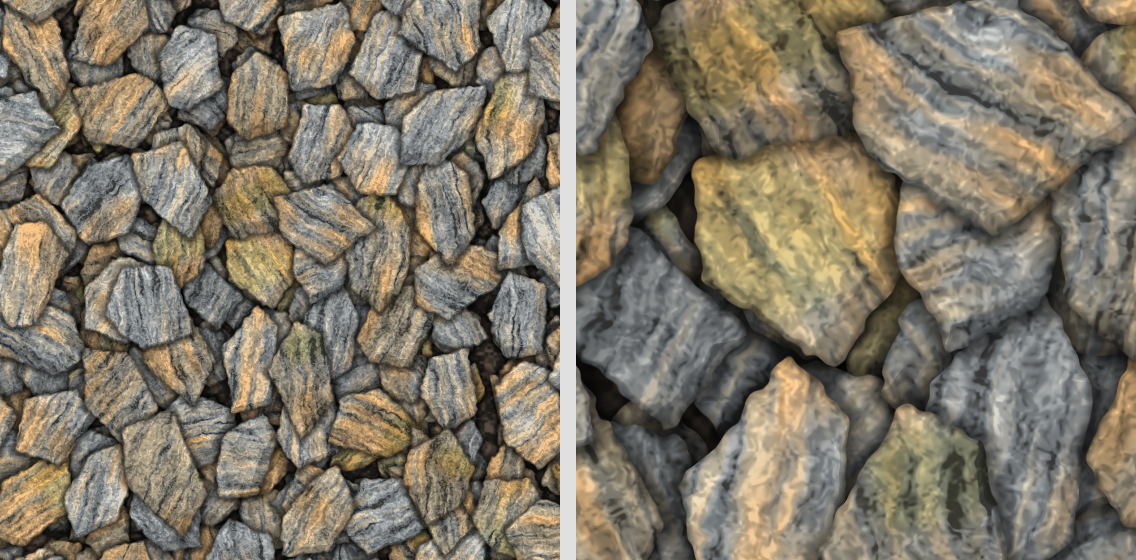
Left: the whole. Right: its middle third, enlarged.
Reproduce this texture procedurally as a Shadertoy shader.

```glsl
// A bed of broken, banded rock: angular stones are scattered on jittered grids
// and painted from the bottom layer up, each casting a soft contact shadow.
// Every stone is a bevelled convex polygon with straight mineral bands and grain.

const int LAYERS = 4;
const int MAX_SIDES = 6;
const float TAU = 6.2831853;
const vec2 CELL_FILL = vec2(0.092, 0.115);   // small stones in the gaps
const vec2 CELL_MAIN = vec2(0.122, 0.166);   // the main bed
const vec2 CELL_TOP = vec2(0.240, 0.270);    // large loose stones on top
const vec2 LIGHT_DIR = vec2(-0.45, 0.89);
const float SHADOW_WIDTH = 0.014;
const float SHADOW_FLOOR = 0.40;
const float CORNER_ROUND = 0.006;
const vec3 SOIL = vec3(0.12, 0.11, 0.095);
const vec3 LITTER = vec3(0.34, 0.29, 0.25);
const vec3 CHARCOAL = vec3(0.22, 0.215, 0.205);
const vec3 SLATE = vec3(0.45, 0.455, 0.455);
const vec3 ASH = vec3(0.625, 0.62, 0.605);
const vec3 PALE = vec3(0.83, 0.81, 0.775);
const vec3 WARM_TINT = vec3(1.06, 0.985, 0.85);
const vec3 RUST_TINT = vec3(1.07, 0.94, 0.79);
const vec3 MOSS_TINT = vec3(0.97, 0.97, 0.74);
const vec3 COOL_TINT = vec3(0.965, 1.0, 1.03);

vec3 hash3(vec2 p) {
    vec3 q = fract(vec3(p.xyx) * vec3(0.1031, 0.1030, 0.0973));
    q += dot(q, q.yxz + 33.33);
    return fract((q.xxy + q.yzz) * q.zyx);
}

float hash1(vec2 p) {
    vec3 q = fract(vec3(p.xyx) * 0.1031);
    q += dot(q, q.yzx + 33.33);
    return fract((q.x + q.y) * q.z);
}

float noise(vec2 p) {
    vec2 i = floor(p), f = fract(p);
    f = f * f * (3.0 - 2.0 * f);
    return mix(mix(hash1(i), hash1(i + vec2(1, 0)), f.x),
               mix(hash1(i + vec2(0, 1)), hash1(i + vec2(1, 1)), f.x), f.y);
}

mat2 rotation(float a) {
    float c = cos(a), s = sin(a);
    return mat2(c, s, -s, c);
}

// Signed distance to a random polygon; facet = (edge normal, 0 rim .. 1 flat top)
float stoneShape(vec2 p, vec2 halfSize, vec2 seed, out vec3 facet) {
    float sides = 5.0 + floor(hash1(seed + 7.7) * 1.99);
    float d = -1.0;
    facet = vec3(0.0, 0.0, 1.0);
    for (int k = 0; k < MAX_SIDES; k++) {
        if (float(k) >= sides) break;
        vec3 h = hash3(seed + float(k) * vec2(3.17, 5.31));
        float a = (float(k) + 0.45 * (h.x - 0.5)) * TAU / sides;
        vec2 n = vec2(cos(a), sin(a)) / halfSize;
        float len = length(n);
        float edge = (dot(p, n) - mix(0.80, 1.02, h.y)) / len;
        float bevel = -edge / mix(0.003, 0.026, h.z * h.z);
        if (bevel < facet.z) facet = vec3(n / len, max(bevel, 0.0));
        float blend = max(CORNER_ROUND - abs(d - edge), 0.0) / CORNER_ROUND;
        d = max(d, edge) + blend * blend * CORNER_ROUND * 0.25;
    }
    return d;
}

// Bands run along local y; traits = (tone, hue, band tilt)
vec3 stoneColor(vec2 p, vec2 seed, vec3 traits) {
    vec2 q = p + seed * 1.37;
    float broad = noise(q * 17.0);
    float patchy = noise(q * 45.0 + 9.0);
    float tilt = (traits.z - 0.5) * (traits.z > 0.85 ? 2.4 : 0.5);
    vec2 b = rotation(tilt) * p;
    b.x += 0.012 * (broad - 0.5) + 0.006 * (patchy - 0.5);
    b += seed * 0.73;
    float wide = noise(b * vec2(75.0, 7.0));
    float thin = noise(b * vec2(165.0, 15.0) + 5.0);
    float hair = noise(b * vec2(330.0, 60.0) + 11.0);
    float grain = noise(q * 390.0) + 0.8 * noise(q * 210.0) + 0.45 * noise(q * 105.0) - 1.12;

    float tone = 0.57 + 0.20 * (traits.x - 0.5) + 0.38 * (wide - 0.5)
               + 0.42 * (thin - 0.5) + 0.32 * (hair - 0.5)
               + 0.22 * (patchy - 0.5) + 0.34 * grain;
    tone -= 0.30 * smoothstep(0.30, 0.10, thin) * patchy;
    vec3 c = mix(CHARCOAL, SLATE, smoothstep(0.0, 0.36, tone));
    c = mix(c, ASH, smoothstep(0.34, 0.66, tone));
    c = mix(c, PALE, smoothstep(0.64, 1.0, tone));

    float stain = 0.40 * traits.y + 0.30 * broad + 0.40 * thin;
    c *= mix(COOL_TINT, WARM_TINT, smoothstep(0.35, 0.72, stain));
    float rust = smoothstep(0.60, 0.90, 0.5 * wide + 0.5 * broad + 0.2 * traits.y);
    c *= mix(vec3(1.0), RUST_TINT, rust);
    float moss = smoothstep(0.62, 0.85, noise(q * 13.0 + 40.0)) * step(0.6, traits.y);
    return c * mix(vec3(1.0), MOSS_TINT, 0.7 * moss);
}

void mainImage(out vec4 fragColor, in vec2 fragCoord) {
    vec2 p = fragCoord / iResolution.y;
    float pixel = 1.0 / iResolution.y;
    vec2 rough = p + 0.006 * (vec2(noise(p * 42.0), noise(p * 42.0 + 70.0)) - 0.5)
                   + 0.004 * (vec2(noise(p * 130.0), noise(p * 130.0 + 30.0)) - 0.5);

    // Dark soil with scraps of leaf litter
    float scraps = noise(rough * 55.0) * 0.6 + noise(p * 190.0) * 0.4;
    vec3 col = mix(SOIL, LITTER, smoothstep(0.35, 0.75, scraps));

    for (int layer = 0; layer < LAYERS; layer++) {
        bool top = layer == LAYERS - 1;
        vec2 cell = layer < 2 ? CELL_FILL : (top ? CELL_TOP : CELL_MAIN);
        vec2 origin = vec2(0.37, 0.61) * float(layer) + 4.0;
        vec2 g = (rough + origin) / cell;
        for (int i = -1; i <= 1; i++) {
            float column = floor(g.x) + float(i);
            float slide = hash1(vec2(column, float(layer) + 20.0));
            for (int j = -1; j <= 1; j++) {
                vec2 id = vec2(column, floor(g.y - slide) + float(j));
                vec2 seed = id + float(layer) * vec2(31.0, 57.0);
                vec3 place = hash3(seed + 0.5), size = hash3(seed + 91.3);
                if (top && size.z > 0.66) continue;
                vec2 center = id + vec2(0.5, 0.5 + slide) + 0.40 * (place.xy - 0.5);
                vec2 local = (g - center) * cell;
                vec2 halfSize = top ? mix(vec2(0.046, 0.076), vec2(0.070, 0.100), size.xy)
                                    : cell * mix(vec2(0.40, 0.44), vec2(0.56, 0.60), size.xy);
                if (length(local) > 1.5 * halfSize.y + SHADOW_WIDTH) continue;

                float turn = (place.z - 0.5) * 1.7 + (size.z < 0.12 ? TAU * 0.25 : 0.0);
                mat2 spin = rotation(turn);
                vec2 q = spin * local;
                vec3 facet;
                float d = stoneShape(q, halfSize, seed, facet);
                if (d > SHADOW_WIDTH) continue;

                // Contact shadow, then the lit stone over it
                col *= mix(SHADOW_FLOOR, 1.0, smoothstep(-0.002, SHADOW_WIDTH, d));
                float cover = smoothstep(pixel, -pixel, d);
                if (cover <= 0.0) continue;
                vec3 rock = stoneColor(q, seed, hash3(seed + 47.9));
                float slope = 1.0 - smoothstep(0.80, 1.0, facet.z);
                float lit = dot(facet.xy * spin, LIGHT_DIR);
                rock *= 1.0 + slope * (0.16 * lit - 0.08);
                rock *= mix(0.68, 1.0, smoothstep(0.0, 0.005, -d));
                rock *= layer < 2 ? 0.88 : 1.04;
                col = mix(col, rock, cover);
            }
        }
    }
    fragColor = vec4(clamp(col, 0.0, 1.0), 1.0);
}
```
